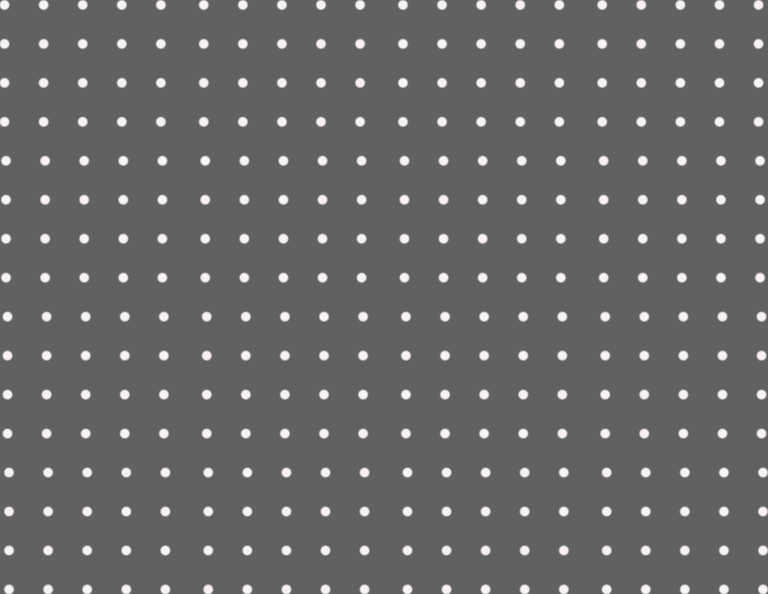
Write a WebGL 1 fragment shader that draws this pattern.

```glsl
precision highp float;
// Pale polka dots on flat grey. Columns come in groups of five with a slightly
// wider gap between groups; every four rows the columns step a little to the right.
// The nearest dot centre is found by rounding, then drawn as a soft-edged disc.

uniform vec2 u_resolution;

// Lengths are fractions of the canvas width; y is measured from the top edge.
const vec2 PITCH = vec2(0.0509, 0.05074);
const vec2 FIRST_DOT = vec2(0.0059, 0.0064);
const float GROUP_PERIOD = 0.2594;
const float DOTS_PER_GROUP = 5.0;
const float ROWS_PER_STEP = 4.0;
const float STEP_SHIFT = 0.00195;
const float DOT_RADIUS = 0.0062;
const float EDGE_SOFTNESS = 0.0017;
const float TINT_VARIATION = 0.012;
const vec3 GROUND = vec3(0.38, 0.38, 0.38);
const vec3 DOT_COLOR = vec3(0.97, 0.95, 0.95);

float hash(vec2 p) {
  return fract(sin(dot(p, vec2(41.3, 289.1))) * 4375.85);
}

void main() {
  vec2 p = vec2(gl_FragCoord.x, u_resolution.y - gl_FragCoord.y) / u_resolution.x;
  p -= FIRST_DOT;

  // Row index, and the sideways step it belongs to
  float row = floor(p.y / PITCH.y + 0.5);
  p.x -= STEP_SHIFT * floor(row / ROWS_PER_STEP);

  // Column within its group
  float group = floor((p.x + 0.5 * PITCH.x) / GROUP_PERIOD);
  float groupX = p.x - group * GROUP_PERIOD;
  float column = clamp(floor(groupX / PITCH.x + 0.5), 0.0, DOTS_PER_GROUP - 1.0);

  // Soft disc around the nearest centre
  vec2 toCenter = vec2(groupX, p.y) - vec2(column, row) * PITCH;
  float edge = max(EDGE_SOFTNESS, 0.75 / u_resolution.x);
  float distanceToDot = length(toCenter) - DOT_RADIUS;
  float coverage = 1.0 - smoothstep(-edge, edge, distanceToDot);

  // Faint warmth that differs from dot to dot
  float warmth = hash(vec2(column + group * DOTS_PER_GROUP, row)) - 0.5;
  vec3 dotColor = DOT_COLOR + TINT_VARIATION * warmth * vec3(1.0, -1.0, -1.0);

  gl_FragColor = vec4(mix(GROUND, dotColor, coverage), 1.0);
}
```
